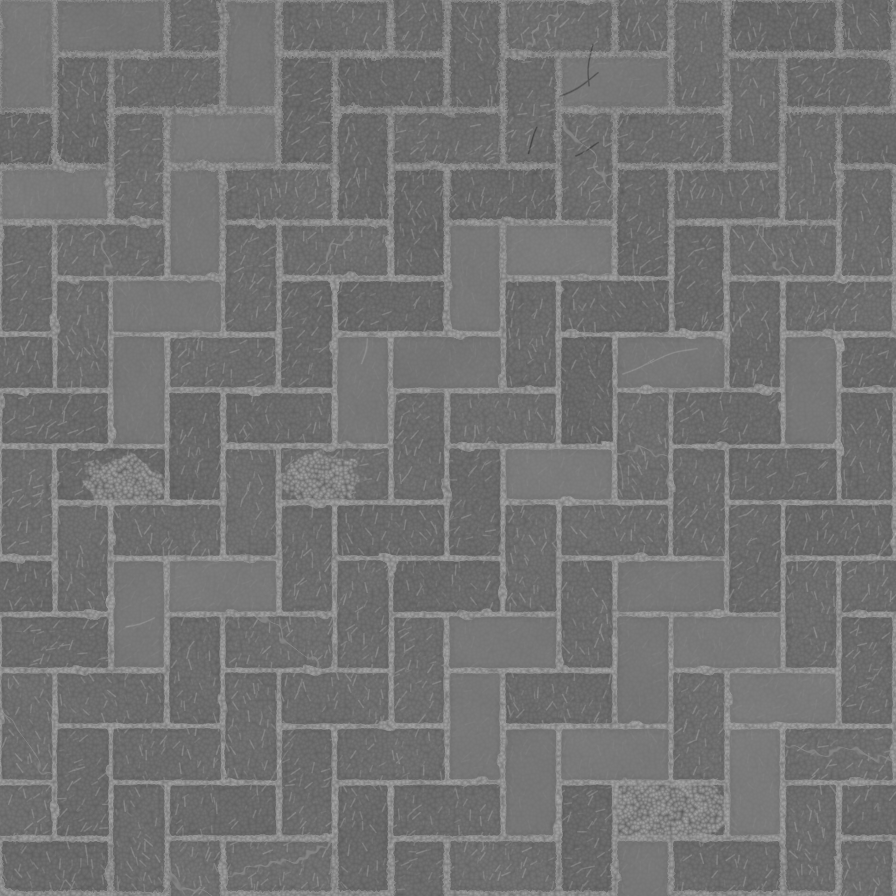
Reproduce this texture procedurally as a Shadertoy shader.

```glsl
const float CELLS = 16.0;         // half-brick cells across the canvas
const float DARK_BRICK = 0.415;
const float PALE_BRICK = 0.468;
const float MORTAR = 0.565;
const float SCAR = 0.54;

vec2 hash2(vec2 p) {
    vec3 a = fract(p.xyx * vec3(0.1031, 0.1030, 0.0973));
    a += dot(a, a.yzx + 33.33);
    return fract((a.xx + a.yz) * a.zy);
}

// Distance to the nearest scattered point
float cellular(vec2 p) {
    vec2 base = floor(p);
    float nearest = 2.0;
    for (int y = -1; y <= 1; y++)
    for (int x = -1; x <= 1; x++) {
        vec2 id = base + vec2(x, y);
        nearest = min(nearest, length(p - id - hash2(id)));
    }
    return nearest;
}

// Layered sines, from -1 to 1
float wobble(vec2 p) {
    return 0.5 * sin(p.x * 3.1 + 2.0 * sin(p.y * 2.3))
         + 0.3 * sin(p.y * 7.3 + 1.7 * sin(p.x * 5.1))
         + 0.2 * sin(p.x * 13.7 + p.y * 11.3);
}

float boxDistance(vec2 p, vec2 halfSize, float radius) {
    vec2 d = abs(p) - halfSize + radius;
    return length(max(d, 0.0)) + min(max(d.x, d.y), 0.0) - radius;
}

float segmentDistance(vec2 p, float angle, float halfLength) {
    vec2 dir = vec2(cos(angle), sin(angle));
    return length(p - dir * clamp(dot(p, dir), -halfLength, halfLength));
}

float cover(float d, float blur) {
    return 1.0 - smoothstep(-blur, blur, d);
}

// Herringbone: each diagonal step of four cells holds one lying and one standing brick
void findBrick(vec2 p, out vec2 id, out vec2 local, out vec2 halfSize) {
    vec2 cell = floor(p);
    float k = mod(cell.x + cell.y + 1.0, 4.0);
    bool lying = abs(k - 1.5) < 1.0;
    id = cell;
    if (abs(k - 2.0) < 0.5) id.x -= 1.0;
    if (k < 0.5) id.y -= 1.0;
    halfSize = lying ? vec2(1.0, 0.5) : vec2(0.5, 1.0);
    local = p - id - halfSize;
}

// Short pale nicks scattered over a face
float flecks(vec2 p, float angle, float blur) {
    vec2 base = floor(p);
    float ink = 0.0;
    for (int y = -1; y <= 1; y++)
    for (int x = -1; x <= 1; x++) {
        vec2 id = base + vec2(x, y);
        vec2 h = hash2(id + 91.0);
        float d = segmentDistance(p - id - hash2(id), angle + 1.4 * (h.x - 0.5), 0.65 * h.y * h.y);
        ink = max(ink, cover(d - 0.09, blur) * smoothstep(0.35, 1.0, h.y));
    }
    return ink;
}

// Wandering fracture across one brick
float crack(vec2 q, vec2 seed, float blur) {
    float angle = 6.28 * seed.y;
    float line = dot(q, vec2(cos(angle), sin(angle))) + 0.12 * wobble(q * 1.7 + seed * 9.0);
    float width = 0.018 + 0.014 * wobble(q * 4.0 + seed);
    return cover(abs(line + 0.5 * (seed.x - 0.5)) - width, blur);
}

// Broken, gritty surface of three ruined bricks
float spall(vec2 id, vec2 q, float blur) {
    float mask = 0.0;
    for (int i = 0; i < 3; i++) {
        float n = float(i);
        vec2 ruined = vec2(1.0 + 4.0 * n, 7.0) + n * (n - 1.0) * vec2(1.0, -3.0);
        vec2 centre = vec2(0.2 - 0.65 * n + 0.225 * n * n, -0.15 + 0.075 * n);
        float reach = 0.72 + 0.28 * n * (n - 1.0);
        float d = length((q - centre) / vec2(1.0, 0.6)) - reach + 0.18 * wobble(q * 2.5 + n);
        float chosen = 1.0 - step(0.5, length(id - ruined));
        mask = max(mask, chosen * cover(d, blur + 0.04));
    }
    return mask;
}

// Long hairlines: x is pale scratches, y is dark fibres
vec2 hairlines(vec2 uv, float blur) {
    vec2 ink = vec2(0.0);
    for (int i = 0; i < 14; i++) {
        vec2 h = hash2(vec2(i, 17.0)), g = hash2(vec2(i, 41.0));
        bool fibre = i < 4;
        vec2 centre = fibre ? mix(vec2(0.54, 0.83), vec2(0.66, 0.94), h) : h;
        vec2 q = uv - centre + 0.002 * sin(uv.yx * 90.0);
        float line = cover(segmentDistance(q, 0.3 + 1.5 * g.x, 0.012 + 0.018 * g.y) - 0.0007, blur);
        ink = max(ink, line * (fibre ? vec2(0.0, 1.0) : vec2(1.0, 0.0)));
    }
    return ink;
}

void mainImage(out vec4 fragColor, in vec2 fragCoord) {
    vec2 uv = fragCoord / iResolution.y;
    vec2 p = uv * CELLS + vec2(0.02, -0.03);
    float px = CELLS / iResolution.y;
    vec2 id, q, halfSize;
    findBrick(p, id, q, halfSize);
    vec2 h = hash2(id + 3.0), g = hash2(id + 57.0);
    float grit = cellular(p * 15.0) - 0.45;
    float rough = smoothstep(0.62, 0.9, uv.y) + 0.6 * (1.0 - smoothstep(0.0, 0.1, uv.y));

    // Uneven brick outline
    float inset = 0.04 + 0.02 * h.y + 0.015 * rough;
    float edge = boxDistance(q, halfSize - inset, 0.04) + 0.012 * wobble(p * 2.0);
    edge += (0.03 + 0.06 * rough) * grit + 0.05 * smoothstep(0.6, 0.95, wobble(p * 0.9 + 5.0));
    float face = cover(edge, 0.75 * px);

    // Face tone, nicks and soiled rim
    float pale = step(0.81, h.x);
    float brick = mix(DARK_BRICK, PALE_BRICK, pale) + 0.025 * (g.x - 0.4) + 0.008 * wobble(p * 0.7);
    brick -= 0.06 * grit * (1.0 - 0.6 * pale) + 0.02 * smoothstep(-0.12, 0.0, edge);
    brick += 0.1 * (1.0 - 0.8 * pale) * flecks(p * 7.0, 1.2 + 1.2 * (g.y - 0.5), px * 5.0);

    // Damage
    brick = mix(brick, SCAR, 0.8 * step(0.93, g.x) * crack(q, h, px));
    float rubble = 0.51 - 0.22 * grit + 0.04 * wobble(p * 3.0);
    brick = mix(brick, rubble, spall(id, q, px));

    float mortar = MORTAR - 0.035 * rough - 0.16 * grit + 0.02 * wobble(p * 1.5);
    float tone = mix(mortar, brick, face);
    vec2 hair = hairlines(uv, 1.0 / iResolution.y);
    tone += 0.09 * hair.x - 0.17 * hair.y;
    fragColor = vec4(vec3(tone), 1.0);
}
```
